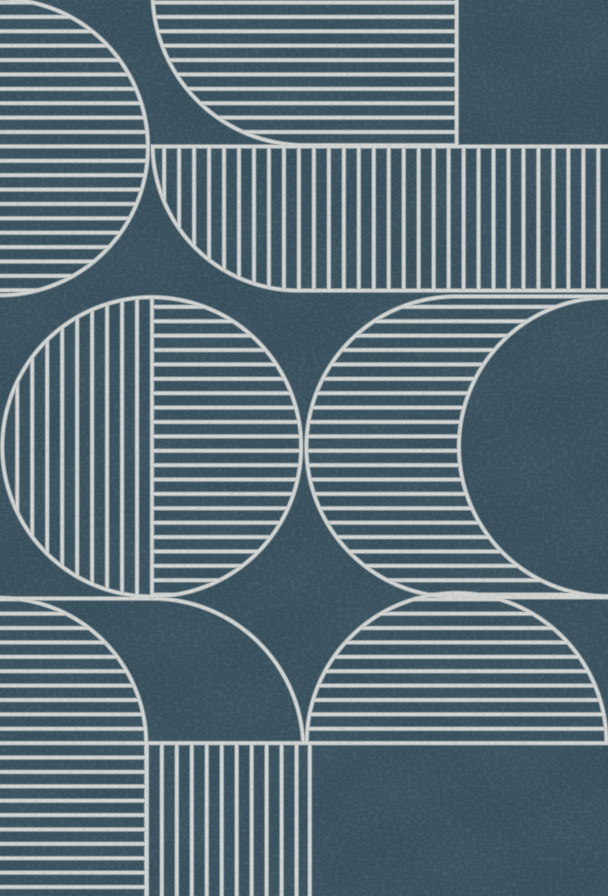
This pattern is drawn by a Shadertoy shader. Its source:

```glsl
const vec2 SHEET = vec2(4.0, 5.885);   // canvas size in modules
const float ROW_PITCH = 0.0945;
const float COLUMN_PITCH = 0.0985;
const float LINE_HALF = 0.0135;
const float YARN_SOFTNESS = 0.009;
const float BASE_ROW = 4.881;
const vec3 DEEP_BLUE = vec3(0.20, 0.30, 0.35);
const vec3 SLATE_BLUE = vec3(0.27, 0.36, 0.41);
const vec3 CREAM = vec3(0.82, 0.83, 0.82);

float hash(vec2 p) {
    p = fract(p * vec2(0.1031, 0.1137));
    p += dot(p, p.yx + 33.33);
    return fract((p.x + p.y) * p.x * 7.31);
}

// Cellular noise: distance to the nearest tuft
float tufts(vec2 p) {
    vec2 cell = floor(p);
    float nearest = 2.0;
    for (int y = -1; y <= 1; y++)
    for (int x = -1; x <= 1; x++) {
        vec2 id = cell + vec2(x, y);
        vec2 tuft = id + vec2(hash(id), hash(id + 71.0));
        nearest = min(nearest, length(p - tuft));
    }
    return nearest;
}

float circle(vec2 p, vec2 center, float radius) {
    return length(p - center) - radius;
}

// Rounded on the lower left, open to the upper right
float cornerLowerLeft(vec2 p, vec2 center, float radius) {
    vec2 q = p - center;
    return length(vec2(min(q.x, 0.0), max(q.y, 0.0))) - radius;
}

// Rounded on the upper right, open to the lower left
float cornerUpperRight(vec2 p, vec2 center, float radius) {
    vec2 q = p - center;
    return length(vec2(max(q.x, 0.0), min(q.y, 0.0))) - radius;
}

float stripes(float coord, float phase, float pitch) {
    return abs(fract((coord - phase) / pitch + 0.5) - 0.5) * pitch;
}

// Outline of a shape with stripes kept inside it
float panel(float shape, float stripe) {
    return min(abs(shape), max(shape, stripe));
}

float lineDistance(vec2 p) {
    // Top row: half disc, rounded block and long bar
    float topRows = stripes(p.y, 0.111, ROW_PITCH);
    float d = panel(circle(p, vec2(0.0, 0.966), 0.973), topRows);
    float block = max(cornerLowerLeft(p, vec2(2.008, -0.05), 1.004), p.x - 3.004);
    d = min(d, panel(block, topRows));
    float bar = max(cornerLowerLeft(p, vec2(1.962, 0.95), 0.958), 0.962 - p.y);
    d = min(d, panel(bar, stripes(p.x, 1.08, COLUMN_PITCH)));

    // Middle row: split disc and crescent
    float middleRows = stripes(p.y, 2.866, ROW_PITCH);
    float disc = circle(p, vec2(0.998, 2.935), 0.983);
    float split = p.x - 1.0;
    d = min(d, panel(max(disc, split), stripes(p.x, 1.0, COLUMN_PITCH)));
    d = min(d, panel(max(disc, -split), middleRows));
    vec2 q = p - vec2(3.004, 2.935);
    float crescent = length(vec2(min(q.x, 0.0), q.y)) - 0.988;
    crescent = max(crescent, -circle(p, vec2(4.0, 2.935), 0.981));
    d = min(d, panel(crescent, middleRows));

    // Bottom row: arch, bare arc, dome and columns
    float bottomRows = stripes(p.y, BASE_ROW, ROW_PITCH);
    d = min(d, panel(cornerUpperRight(p, vec2(0.0, 4.889), 0.962), bottomRows));
    float arc = abs(cornerUpperRight(p, vec2(1.0, 4.927), 0.996));
    d = min(d, max(arc, p.y - BASE_ROW));
    float dome = max(circle(p, vec2(3.004, BASE_ROW), 0.986), p.y - BASE_ROW);
    d = min(d, panel(dome, bottomRows));
    float columns = max(max(0.966 - p.x, p.x - 2.038), BASE_ROW - p.y);
    return min(d, panel(columns, stripes(p.x, 0.966, COLUMN_PITCH)));
}

void mainImage(out vec4 fragColor, in vec2 fragCoord) {
    vec2 uv = fragCoord / iResolution.xy;
    vec2 p = vec2(uv.x, 1.0 - uv.y) * SHEET;

    // Woven ground with tufts and faint dye bands
    float grain = tufts(p * 42.0);
    float dye = sin(p.y * 8.0 + sin(p.x * 3.0)) * sin(p.x * 5.0 + p.y * 2.0);
    float shade = clamp(0.15 + 0.85 * grain + 0.12 * dye, 0.0, 1.0);
    vec3 color = mix(DEEP_BLUE, SLATE_BLUE, shade);

    // Raised cream lines with a soft yarn edge
    float pixel = SHEET.y / iResolution.y;
    float soft = max(YARN_SOFTNESS, 0.75 * pixel);
    float line = 1.0 - smoothstep(-soft, soft, lineDistance(p) - LINE_HALF);
    vec3 yarn = CREAM * (1.03 - 0.08 * grain);
    fragColor = vec4(mix(color, yarn, line), 1.0);
}
```
